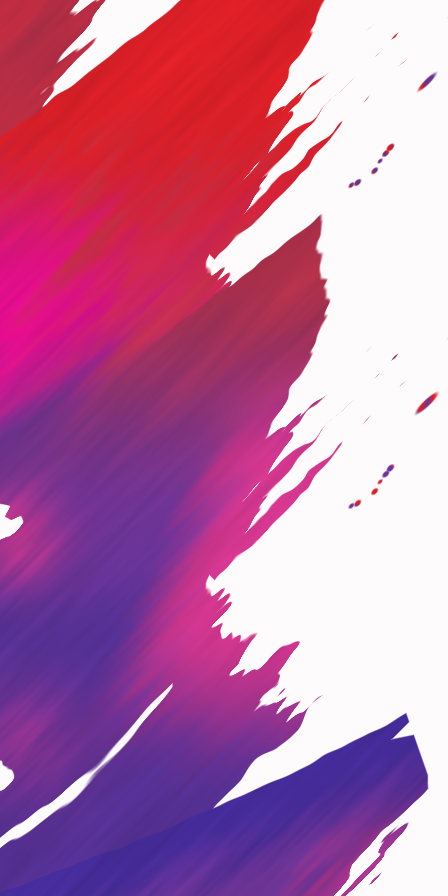
Give the GLSL for this background, as a Shadertoy shader.

```glsl
#define PAPER vec3(0.995, 0.985, 0.99)
#define RED vec3(0.85, 0.12, 0.15)
#define CRIMSON vec3(0.69, 0.19, 0.29)
#define MAGENTA vec3(0.89, 0.05, 0.55)
#define PINK vec3(0.84, 0.21, 0.55)
#define PURPLE vec3(0.42, 0.20, 0.58)
#define INDIGO vec3(0.27, 0.17, 0.60)
#define REPEAT 0.716
#define SLOPE 0.76
#define BRISTLES 26.0

float hash(vec2 p) {
    p = fract(p * vec2(0.1031, 0.1173));
    p += dot(p, p.yx + 33.33);
    return fract((p.x + p.y) * p.x * 91.7);
}

float noise(vec2 p) {
    vec2 i = floor(p), f = fract(p);
    f = f * f * (3.0 - 2.0 * f);
    i += 50.0;
    return mix(mix(hash(i), hash(i + vec2(1, 0)), f.x),
               mix(hash(i + vec2(0, 1)), hash(i + vec2(1, 1)), f.x), f.y);
}

// x runs along the bristles, y across them
vec2 along(vec2 p) { return vec2(p.x + p.y, p.y - p.x); }

float streaks(vec2 p) {
    vec2 b = along(p);
    return 0.5 * noise(b * vec2(2.0, 13.0)) + 0.3 * noise(b * vec2(4.0, 38.0))
         + 0.2 * noise(b * vec2(9.0, 90.0));
}

float cover(float d, float soft) { return smoothstep(-soft, soft, d); }

// Length of the brush mark before its dry end
float reach(float t) {
    return 1.8 + min(2.3 * max(t - 0.886, 0.0), 1.04 + 0.8 * (t - 1.405))
         + 0.12 * (1.0 - smoothstep(0.44, 0.6, t));
}

// Signed distance of a ragged mark with three long fingers
float brushEnd(vec2 p, float lowest) {
    vec2 b = along(p);
    b.y += 0.012 * (noise(b * vec2(14.0, 20.0)) - 0.5);
    float rough = mix(0.38, 0.07, smoothstep(1.1, 1.25, b.y));
    float rag = 0.65 * noise(vec2(b.y * BRISTLES, 3.0))
              + 0.35 * noise(b * vec2(16.0, 75.0)) - 0.48;
    float d = 0.25 * (reach(b.y) + rough * rag - b.x);
    for (int i = 0; i < 3; i++) {
        float n = float(i);
        float taper = 1.0 - smoothstep(2.2, 2.63 - 0.05 * n, b.x);
        float width = 0.025 * taper - 0.003 + 0.012 * (noise(b * vec2(25.0, 40.0)) - 0.5);
        float finger = width - abs(b.y - 1.11 + 0.075 * n);
        d = max(d, min(finger, b.x - 1.9));
    }
    return min(d, b.y - lowest + 0.03 * (noise(vec2(b.x * 12.0, 7.0)) - 0.5));
}

float topEdge(vec2 p) {
    return SLOPE * p.x + 1.69 - p.y + 0.012 * (noise(p * 25.0) - 0.5);
}

vec3 upperPaint(vec2 p, float grain) {
    vec3 c = mix(RED, vec3(0.80, 0.16, 0.36), 1.0 - smoothstep(1.25, 1.75, p.y + 0.3 * (grain - 0.5)));
    c = mix(c, CRIMSON, 0.55 * smoothstep(0.5, 0.7, grain) * (1.0 - smoothstep(1.6, 1.8, p.y)));
    float left = 1.0 - smoothstep(0.05, 0.33, p.x + 0.5 * (grain - 0.5));
    c = mix(c, MAGENTA, left * (1.0 - smoothstep(1.32, 1.68, p.y)));
    return mix(c, PURPLE, 1.0 - smoothstep(0.98, 1.26, p.y - 0.2 * p.x + 0.2 * (grain - 0.5)));
}

vec3 lowerPaint(vec2 p, float grain) {
    float h = p.y + 0.12 * (grain - 0.5);
    vec3 c = mix(PURPLE, CRIMSON, smoothstep(0.82, 1.42, h));
    c = mix(c, vec3(0.33, 0.19, 0.58), 1.0 - smoothstep(0.55, 0.87, h));
    vec2 b = along(p + vec2(0, REPEAT));
    float rim = 1.0 - smoothstep(0.05, 0.65, reach(b.y) - b.x + 0.45 * (grain - 0.5));
    float band = smoothstep(0.15, 0.6, p.y) * (1.0 - smoothstep(0.95, 1.25, p.y));
    c = mix(c, PINK, 0.95 * rim * band);
    // Warm dry patches by the left border
    float patches = exp(-90.0 * dot(p - vec2(0.03, 0.8), p - vec2(0.03, 0.8)))
                  + 0.5 * exp(-60.0 * dot(p - vec2(0.06, 0.34), p - vec2(0.06, 0.34)));
    return mix(c, PINK, clamp(patches * (0.3 + grain), 0.0, 0.85));
}

void mainImage(out vec4 fragColor, in vec2 fragCoord) {
    vec2 p = fragCoord / iResolution.xy * vec2(1.0, 2.0);
    float aa = 1.0 / iResolution.x;
    float grain = streaks(p);
    float bristle = noise(along(p) * vec2(8.0, 60.0)) - 0.5;
    vec3 color = PAPER;

    // Corner mark
    float corner = 0.155 + 0.3 * (p.y - 1.85) + 0.09 * bristle - p.x;
    color = mix(color, mix(CRIMSON, RED, 0.4 * grain), cover(corner, 2.0 * aa));

    // Two large marks, the second a lowered copy of the first
    float upper = min(brushEnd(p, 0.75), topEdge(p));
    color = mix(color, upperPaint(p, grain), cover(upper, aa));
    vec2 q = p + vec2(0.0, REPEAT);
    float blend = mix(0.13, aa, smoothstep(0.08, 0.4, p.x));
    float lower = cover(brushEnd(q, 0.436), aa) * cover(topEdge(q), blend);
    color = mix(color, lowerPaint(p, grain), lower);

    // Bare curved slash and chips on the left
    float slash = 0.012 - 0.018 * p.x + 0.016 * bristle
                - 0.75 * abs(p.y - 0.12 - 0.55 * p.x - 0.95 * p.x * p.x);
    slash = min(slash, 0.385 - p.x);
    float chips = 0.035 - length((p - vec2(0.0, 0.83)) * vec2(0.8, 1.2)) + 0.06 * bristle;
    chips = max(chips, 0.025 - length(p - vec2(0.0, 0.27)) + 0.03 * bristle);
    color = mix(color, PAPER, cover(max(slash, chips), aa));

    // Bottom mark with a notched tip
    float crest = 0.01 + 0.33 * p.x + 0.12 * p.x * p.x - p.y + 0.008 * (noise(p * 22.0) - 0.5);
    float side = 0.955 - 0.75 * max(0.24 - p.y, 0.0) - 0.35 * max(p.y - 0.27, 0.0) - p.x;
    side += 0.12 * bristle * (1.0 - smoothstep(0.08, 0.26, p.y));
    float notch = 0.4 * (p.x - 0.875) - abs(p.y - 0.35 - 0.6 * (p.x - 0.875));
    float bottom = min(min(crest, side), -notch);
    vec3 base = mix(INDIGO, PURPLE, smoothstep(0.04, 0.22, crest + 0.15 * (grain - 0.5)));
    base = mix(base, PINK, 0.6 * (1.0 - smoothstep(0.0, 0.2, side)) * (1.0 - smoothstep(0.05, 0.25, p.y)));
    color = mix(color, base, cover(bottom, aa));

    // Flecks of paint, repeated like the marks
    float flecks = -1.0;
    for (int k = 0; k < 2; k++) {
        vec2 f = p + vec2(0.0, REPEAT * float(k));
        vec2 b = along(f - vec2(0.953, 1.817));
        flecks = max(flecks, 0.008 - length(b * vec2(0.17, 0.8)) + 0.005 * bristle);
        for (int j = 0; j < 6; j++) {
            float n = float(j);
            vec2 at = vec2(0.79, 1.585) + 0.018 * n
                    + 0.025 * (vec2(hash(vec2(n, 4.0)), hash(vec2(n, 9.0))) - 0.5);
            b = along(f - at);
            flecks = max(flecks, 0.003 + 0.005 * hash(vec2(n, 2.0)) - length(b * vec2(0.45, 0.8)));
        }
    }
    vec3 fleckColor = mix(RED, PURPLE, smoothstep(0.4, 0.7, noise(p * 45.0)));
    color = mix(color, fleckColor, cover(flecks, aa));

    // Fine bristle shading on the paint only
    float painted = 1.0 - smoothstep(0.5, 0.95, color.g);
    color *= 1.0 + painted * (0.16 * (grain - 0.5) + 0.04 * bristle);
    fragColor = vec4(color, 1.0);
}
```
